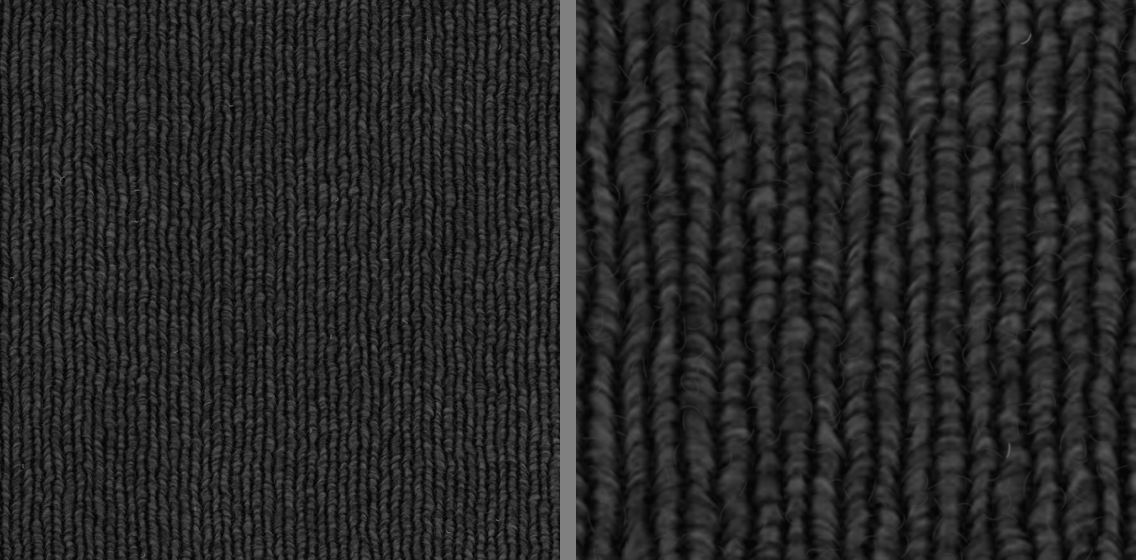
Left, the full canvas; right, a detail of the centre.
This texture is drawn by a Shadertoy shader. Its source:

```glsl
// Charcoal ribbed wool carpet: narrow vertical ribs of fuzzy loops with stray fibres.

const float RIBS = 53.0;           // ribs across the canvas
const float LOOPS = 76.0;          // loops down each rib
const float RIB_WOBBLE = 0.34;     // sideways drift, in ribs
const float LOOP_ARCH = 0.45;      // bow of the loops, in loops
const float LOOP_DEPTH = 0.38;     // darkening between loops
const float FIBRE_CONTRAST = 0.17;
const float GRAIN_CONTRAST = 0.07;
const float HAIR_WIDTH = 0.0006;
const vec3 GROOVE_COLOR = vec3(0.048, 0.048, 0.049);
const vec3 CREST_COLOR = vec3(0.222, 0.222, 0.223);
const vec3 HAIR_COLOR = vec3(0.31, 0.31, 0.31);
const vec3 FLECK_COLOR = vec3(0.46, 0.46, 0.45);

float hash(vec2 p) {
    return fract(sin(dot(p, vec2(127.1, 311.7))) * 43758.55);
}

float noise(vec2 p) {
    vec2 cell = floor(p), f = fract(p);
    f = f * f * (3.0 - 2.0 * f);
    float low = mix(hash(cell), hash(cell + vec2(1.0, 0.0)), f.x);
    float high = mix(hash(cell + vec2(0.0, 1.0)), hash(cell + vec2(1.0, 1.0)), f.x);
    return mix(low, high, f.y);
}

// Brightness of one pile of loops: x is the rib body, y the fibre detail
vec2 pile(vec2 uv) {
    float drift = noise(uv * vec2(9.0, 14.0)) + noise(uv * vec2(RIBS, LOOPS * 0.7) + 31.0) - 1.0;
    float across = uv.x * RIBS + drift * RIB_WOBBLE;
    float rib = floor(across);
    float side = 2.0 * fract(across) - 1.0;

    // Loops bow downwards and start at a different height in every rib
    float lean = hash(vec2(rib, 5.0)) - 0.5;
    float along = uv.y * LOOPS + hash(vec2(rib, 2.0)) * 9.0;
    along += 0.7 * noise(vec2(rib, uv.y * LOOPS * 0.4));
    along += LOOP_ARCH * side * side + lean * side;
    float loopId = floor(along);
    float bulge = sin(3.14159 * fract(along));

    float halfWidth = 0.82 + 0.2 * bulge + 0.26 * (hash(vec2(rib, loopId)) - 0.5);
    float body = 1.0 - smoothstep(0.28, 1.0, abs(side) / halfWidth);
    body *= 1.0 - LOOP_DEPTH * (1.0 - bulge);
    body *= 0.88 + 0.3 * hash(vec2(loopId, rib + 17.0));

    // Strands follow the arch of their loop
    float strands = noise(vec2(across * 2.2, along * 3.6)) - 0.5;
    return vec2(body, strands * (0.35 + 0.65 * body));
}

// Curved short hairs scattered on a grid; returns coverage
float hairs(vec2 uv, float grid, float chance, float reach, float pixel) {
    vec2 home = floor(uv * grid);
    float cover = 0.0;
    for (int j = -1; j <= 1; j++)
    for (int i = -1; i <= 1; i++) {
        vec2 cell = home + vec2(i, j);
        vec2 key = cell + grid;
        if (hash(key + 3.7) > chance) continue;
        vec2 center = (cell + vec2(hash(key + 11.3), hash(key + 23.9))) / grid;
        float angle = 3.14159 * hash(key + 41.1);
        float c = cos(angle), s = sin(angle);
        vec2 q = mat2(c, -s, s, c) * (uv - center);
        float halfLength = reach * (0.5 + 0.5 * hash(key + 57.3));
        float bend = (hash(key + 71.7) - 0.5) * 1.6 / halfLength;
        float d = abs(q.y - bend * q.x * q.x);
        float line = 1.0 - smoothstep(0.0, HAIR_WIDTH + pixel, d);
        line *= 1.0 - smoothstep(0.6 * halfLength, halfLength, abs(q.x));
        cover = max(cover, line);
    }
    return cover;
}

void mainImage(out vec4 fragColor, in vec2 fragCoord) {
    float pixel = 1.0 / min(iResolution.x, iResolution.y);
    vec2 uv = fragCoord * pixel;

    // Ribs, strands and fine wool grain
    vec2 wool = pile(uv);
    float grain = noise(uv * vec2(330.0, 410.0)) - 0.5;
    vec3 color = mix(GROOVE_COLOR, CREST_COLOR, wool.x);
    color += FIBRE_CONTRAST * wool.y + GRAIN_CONTRAST * grain;

    // Fuzz across the ribs, then rare pale flecks
    float fuzz = hairs(uv, 75.0, 0.55, 0.009, pixel);
    float flecks = hairs(uv, 14.0, 0.09, 0.007, pixel);
    color = mix(color, HAIR_COLOR, 0.28 * fuzz);
    color = mix(color, FLECK_COLOR, 0.7 * flecks);

    // Broad uneven tone of the pile
    color *= 0.94 + 0.12 * noise(uv * 5.0 + 8.0);
    fragColor = vec4(max(color, vec3(0.025)), 1.0);
}
```
